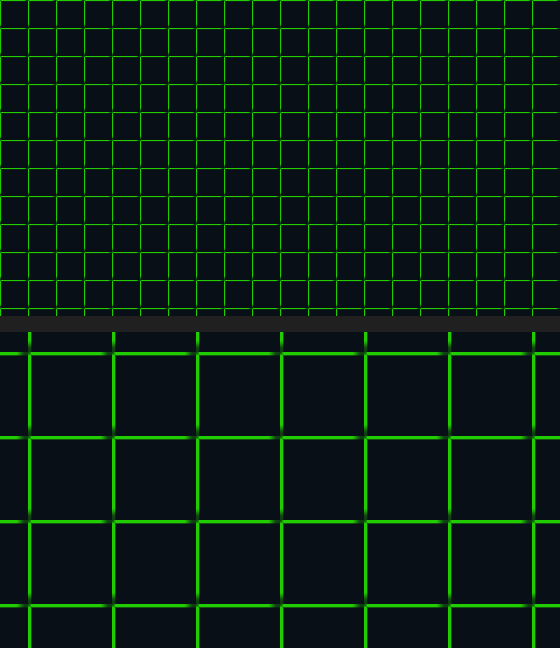
Top, the full canvas; bottom, a detail of the centre.
Write a Shadertoy shader that draws this pattern.

```glsl
const float CELLS_ACROSS = 20.0;
const float LINE_WIDTH = 0.04;   // in cells
const float FADE_DEPTH = 0.75;
const vec3 BACKGROUND = vec3(0.03, 0.06, 0.09);
const vec3 LINE_GREEN = vec3(0.13, 0.80, 0.0);

// Coverage of a repeating stripe that starts at each cell edge
float stripe(float x, float width, float pixel) {
    float offset = abs(fract(x - 0.5 * width + 0.5) - 0.5);
    return clamp((0.5 * width - offset) / pixel + 0.5, 0.0, 1.0);
}

// Brightness along a stroke: quick rise at its start, soft tail at its end
float strokeFade(float x, float depth) {
    float t = fract(x);
    float tail = smoothstep(0.85, 0.97, t);
    float start = 1.0 - smoothstep(0.0, 0.05, t);
    return 1.0 - depth * max(tail, start);
}

// Each cell carries one stroke along its top and one along its left side
float gridLines(vec2 p, float width, float depth, float pixel) {
    float vertical = stripe(p.x, width, pixel) * strokeFade(p.y, depth);
    float horizontal = stripe(p.y, width, pixel) * strokeFade(p.x, depth);
    return max(vertical, horizontal);
}

void mainImage(out vec4 fragColor, in vec2 fragCoord) {
    // Square cells, counted from the upper left corner
    float pixel = CELLS_ACROSS / iResolution.x;
    vec2 p = vec2(fragCoord.x, iResolution.y - fragCoord.y) * pixel;

    float line = gridLines(p, LINE_WIDTH, FADE_DEPTH, pixel);
    fragColor = vec4(mix(BACKGROUND, LINE_GREEN, line), 1.0);
}
```
